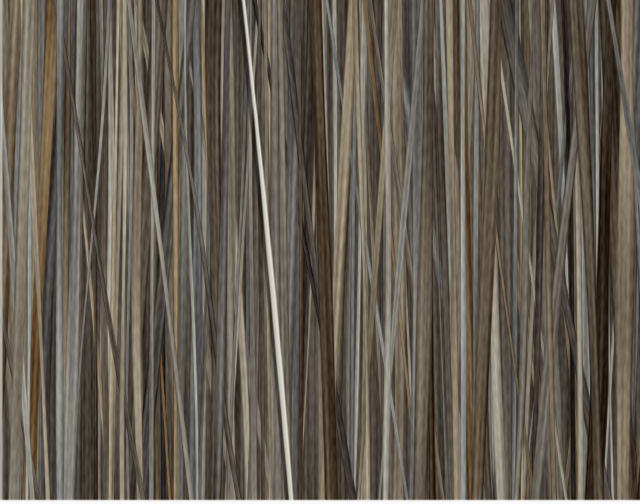
Reproduce this texture procedurally as a Shadertoy shader.

```glsl
const vec3 SHADOW = vec3(0.20, 0.17, 0.145);
const vec3 STRAW = vec3(0.65, 0.63, 0.575);
const vec3 PALE = vec3(0.93, 0.93, 0.90);
const vec3 WARM_SHIFT = vec3(0.055, 0.0, -0.065);
const int STRANDS = 170;
const float HALF_THIN = 0.0032;   // strand half widths, in canvas heights
const float HALF_WIDE = 0.0150;
const float MAX_REACH = 0.030;
const float SOFT = 0.0024;        // edge softness
const float LEAN = 0.16;
const float BEND = 0.012;
const float FIBRE_FREQ = 150.0;
const float FIBRE_DEPTH = 0.42;
const float SPECK_DEPTH = 0.16;
const float RIM_DEPTH = 0.34;
const float BOTTOM_RIM = 0.008;
const float LEFT_RIM = 0.005;

vec4 hash4(float n) {
    return fract(sin(vec4(n, n + 17.3, n + 41.7, n + 73.1) * 12.9898) * 43758.547);
}

vec2 gradientAt(vec2 cell) {
    float a = 6.28318 * fract(sin(dot(cell, vec2(127.1, 311.7))) * 43758.547);
    return vec2(cos(a), sin(a));
}

float gradientNoise(vec2 p) {
    vec2 i = floor(p), f = p - i;
    vec2 u = f * f * f * (f * (f * 6.0 - 15.0) + 10.0);
    vec2 e = vec2(0.0, 1.0);
    float low = mix(dot(gradientAt(i), f), dot(gradientAt(i + e.yx), f - e.yx), u.x);
    float high = mix(dot(gradientAt(i + e.xy), f - e.xy), dot(gradientAt(i + 1.0), f - 1.0), u.x);
    return mix(low, high, u.y);
}

// Fine lengthwise fibres with short broken glints
float fibres(float across, float y, float seed) {
    float lines = gradientNoise(vec2(across * FIBRE_FREQ + seed * 7.3, y * 2.0 + seed));
    float specks = gradientNoise(vec2(across * 190.0 + seed * 3.1, y * 45.0 + seed));
    return FIBRE_DEPTH * lines + SPECK_DEPTH * specks;
}

vec3 strawColor(float tone, float warmth) {
    return mix(SHADOW, STRAW, clamp(tone, -0.25, 1.25)) + WARM_SHIFT * warmth;
}

float coverage(float d, float halfWidth) {
    return 1.0 - smoothstep(-SOFT, SOFT, abs(d) - halfWidth);
}

void mainImage(out vec4 fragColor, in vec2 fragCoord) {
    vec2 p = fragCoord / iResolution.y;
    float aspect = iResolution.x / iResolution.y;
    float down = 0.5 - p.y;

    // Shaded depth behind the strands
    vec3 color = strawColor(0.16 + fibres(p.x, p.y, 5.0), 0.0);

    // Overlapping strands, painted back to front
    for (int i = 0; i < STRANDS; i++) {
        float id = float(i) + 1.0;
        vec4 shape = hash4(id);
        vec4 look = hash4(id + 311.0);
        float center = fract(id * 0.618034 + 0.004 * shape.x) * (aspect + 0.1) - 0.05;
        float lean = shape.y * 2.0 - 0.9;
        center += LEAN * lean * lean * lean * down;
        center += BEND * (shape.z - 0.5) * sin(p.y * (2.0 + 4.0 * shape.x) + 6.28 * look.w);
        float d = p.x - center;
        if (abs(d) > MAX_REACH) continue;

        float size = shape.w * shape.w;
        float taper = 1.0 + 0.9 * gradientNoise(vec2(id * 3.7, p.y * 1.6 + id));
        float halfWidth = mix(HALF_THIN, HALF_WIDE, size) * taper;
        float side = clamp(d / halfWidth, -1.0, 1.0);

        float tone = 0.20 + 0.62 * look.x + 0.16 * (1.0 - size);
        tone -= step(look.y, 0.14) * 0.48;
        tone += 0.25 * gradientNoise(vec2(id * 5.9, p.y * 2.5));
        tone += fibres(d, p.y, id);
        tone -= RIM_DEPTH * side * side * side * side + 0.10 * side * (look.z - 0.3);
        float warmth = (look.z - 0.5) * 1.1 + step(0.91, look.w) * 0.7;
        color = mix(color, strawColor(tone, warmth), coverage(d, halfWidth));
    }

    // One bright stray stalk crossing the bundle, with its shadow
    float stray = p.x - aspect * (0.418 + 0.075 * down) - 0.012 * (0.25 - down * down);
    float strayHalf = 0.0042 + 0.0012 * sin(p.y * 5.0);
    color *= 1.0 - 0.45 * coverage(stray + 0.008, 0.004);
    vec3 strayColor = mix(STRAW, PALE, 0.55 + 0.35 * stray / strayHalf + 0.15 * p.y);
    color = mix(color, strayColor, coverage(stray, strayHalf));

    // Pale rims at the left and bottom
    color = mix(color, PALE, 0.6 * (1.0 - smoothstep(LEFT_RIM - SOFT, LEFT_RIM + SOFT, p.x)));
    color = mix(color, vec3(0.98), 1.0 - smoothstep(BOTTOM_RIM - SOFT, BOTTOM_RIM + SOFT, p.y));
    fragColor = vec4(clamp(color, 0.0, 1.0), 1.0);
}
```
